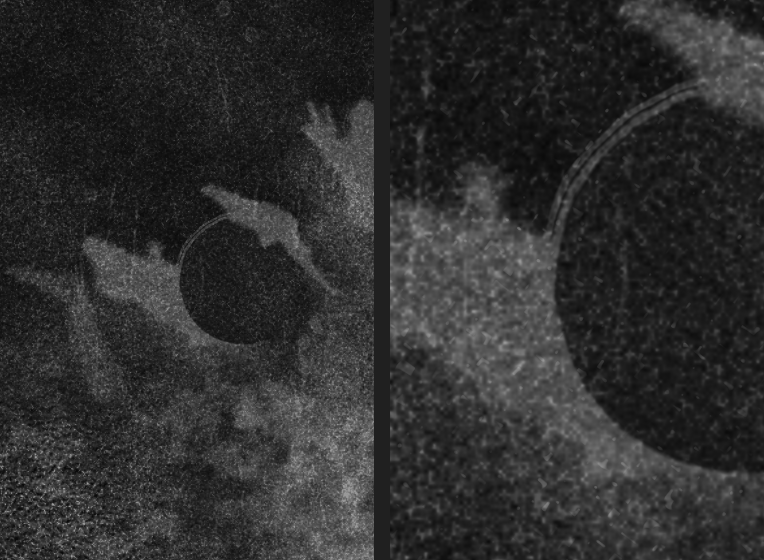
Left, the full canvas; right, a detail of the centre.
Give the GLSL for this texture, as a Shadertoy shader.

```glsl
float hash(vec2 p) {
    vec3 q = fract(vec3(p.xyx) * 0.1031);
    q += dot(q, q.yzx + 33.33);
    return fract((q.x + q.y) * q.z);
}

float noise(vec2 p) {
    vec2 i = floor(p), f = fract(p);
    f = f * f * (3.0 - 2.0 * f);
    return mix(mix(hash(i), hash(i + vec2(1, 0)), f.x),
               mix(hash(i + vec2(0, 1)), hash(i + vec2(1, 1)), f.x), f.y);
}

float fbm(vec2 p) {
    float sum = 0.0, gain = 0.5;
    for (int i = 0; i < 5; i++) {
        sum += gain * noise(p);
        p = mat2(1.6, 1.2, -1.2, 1.6) * p + 17.3;
        gain *= 0.5;
    }
    return sum / 0.97;
}

// Capsule whose radius runs from ra to rb
float taper(vec2 p, vec2 a, vec2 b, float ra, float rb) {
    float t = clamp(dot(p - a, b - a) / dot(b - a, b - a), 0.0, 1.0);
    return length(p - mix(a, b, t)) - mix(ra, rb, t);
}

float join(float a, float b) {
    float h = max(0.014 - abs(a - b), 0.0) / 0.014;
    return min(a, b) - h * h * 0.0035;
}

float leftSplash(vec2 p) {
    float d = taper(p, vec2(0.165, 0.56), vec2(0.22, 0.51), 0.022, 0.046);
    d = join(d, taper(p, vec2(0.21, 0.51), vec2(0.31, 0.475), 0.042, 0.052));
    d = join(d, taper(p, vec2(0.31, 0.475), vec2(0.36, 0.41), 0.050, 0.026));
    d = join(d, taper(p, vec2(0.36, 0.41), vec2(0.425, 0.384), 0.025, 0.007));
    return join(d, taper(p, vec2(0.276, 0.560), vec2(0.28, 0.52), 0.014, 0.010));
}

float upperSplash(vec2 p) {
    float d = taper(p, vec2(0.376, 0.661), vec2(0.423, 0.628), 0.012, 0.022);
    d = join(d, taper(p, vec2(0.423, 0.628), vec2(0.495, 0.602), 0.019, 0.027));
    d = join(d, taper(p, vec2(0.495, 0.602), vec2(0.547, 0.538), 0.030, 0.014));
    d = join(d, taper(p, vec2(0.547, 0.538), vec2(0.60, 0.478), 0.012, 0.006));
    return join(d, taper(p, vec2(0.475, 0.572), vec2(0.50, 0.59), 0.014, 0.020));
}

float rightSplash(vec2 p) {
    float d = taper(p, vec2(0.553, 0.810), vec2(0.57, 0.765), 0.009, 0.010);
    d = join(d, taper(p, vec2(0.580, 0.808), vec2(0.587, 0.76), 0.007, 0.009));
    d = join(d, taper(p, vec2(0.55, 0.768), vec2(0.65, 0.69), 0.010, 0.045));
    return join(d, taper(p, vec2(0.648, 0.795), vec2(0.675, 0.64), 0.030, 0.055));
}

void mainImage(out vec4 fragColor, in vec2 fragCoord) {
    vec2 p = fragCoord / iResolution.y;
    float cloud = fbm(p * 8.0 + 3.0), mottle = fbm(p * 32.0);
    vec2 warp = vec2(fbm(p * 30.0 + 40.0), fbm(p * 30.0 + 80.0)) - 0.5;
    vec2 q = p + warp * 0.024;

    // Worn ground: dark above, paler below and to the right
    float low = smoothstep(0.50, 0.26, p.y + (cloud - 0.5) * 0.2);
    float right = smoothstep(0.44, 0.64, p.x + (cloud - 0.5) * 0.2)
                * smoothstep(0.86, 0.66, p.y);
    float tone = 0.095 + 0.065 * low + 0.115 * right + 0.13 * (cloud - 0.5);
    tone += 0.10 * (mottle - 0.5) * (0.35 + low + right);
    tone += 0.02 * smoothstep(0.15, 0.3, p.x) * smoothstep(0.6, 0.9, p.y);
    float patchy = smoothstep(0.41, 0.46, p.x + (mottle - 0.5) * 0.14)
                 * smoothstep(0.33, 0.27, p.y + (cloud - 0.5) * 0.2);
    tone += 0.10 * patchy * (0.2 + mottle);
    float worn = smoothstep(0.50, 0.64, fbm(p * 11.0 + 60.0) + 0.25 * (mottle - 0.5));
    tone += 0.075 * worn * low;
    tone = max(tone, 0.075);

    // Faint curved smear on the left
    float smear = join(taper(q, vec2(0.02, 0.518), vec2(0.13, 0.482), 0.008, 0.026),
                       taper(q, vec2(0.13, 0.482), vec2(0.185, 0.31), 0.026, 0.032));
    tone = mix(tone, 0.17 + 0.14 * mottle, 0.85 * smoothstep(0.008, -0.012, smear));

    // Spills and the disc left by a round base
    float left = leftSplash(q);
    tone += 0.09 * smoothstep(0.09, 0.0, left) * smoothstep(0.52, 0.42, p.y);
    tone = mix(tone, 0.22 + 0.20 * mottle, smoothstep(0.006, -0.012, left));
    tone = mix(tone, 0.25 + 0.16 * cloud, smoothstep(0.005, -0.010, rightSplash(q)));
    vec2 c = p - vec2(0.434, 0.498);
    float radius = length(c) + (mottle - 0.5) * 0.006;
    float shade = taper(q, vec2(0.50, 0.51), vec2(0.535, 0.44), 0.035, 0.025);
    tone = mix(tone, 0.095, 0.8 * smoothstep(0.02, -0.015, shade));
    tone = mix(tone, 0.12 + 0.10 * (cloud - 0.5), smoothstep(0.115, 0.111, radius)
                     * smoothstep(0.125, 0.07, c.x));
    float arc = smoothstep(0.035, -0.02, c.x) * smoothstep(-0.115, -0.06, c.y);
    float rim = smoothstep(0.004, 0.001, abs(radius - 0.116))
              + 0.7 * smoothstep(0.003, 0.001, abs(radius - 0.122));
    tone = mix(tone, 0.32, 0.75 * min(rim, 1.0) * arc);
    tone = mix(tone, 0.22 + 0.20 * mottle, smoothstep(0.005, -0.007, upperSplash(q)));

    // Drip and small spots
    float drip = min(taper(q, vec2(0.54, 0.39), vec2(0.553, 0.23), 0.004, 0.003),
                     taper(q, vec2(0.563, 0.42), vec2(0.567, 0.405), 0.012, 0.010));
    tone = mix(tone, 0.32, 0.7 * smoothstep(0.005, -0.004, drip));
    for (float i = 0.0; i < 3.0; i++) {
        vec2 spot = vec2(0.397 + 0.052 * i, 0.985 - 0.05 * i);
        if (i > 1.5) spot = vec2(0.159, 0.65);
        float d = length(q - spot) - 0.010;
        tone += 0.08 * smoothstep(0.006, 0.0, abs(d)) + 0.04 * smoothstep(0.0, -0.008, d);
    }

    // Broken, nearly vertical scratches
    for (float i = 0.0; i < 24.0; i++) {
        vec2 mid = vec2(hash(vec2(i, 3.0)) * 0.67, hash(vec2(i, 9.0)));
        float slant = (hash(vec2(i, 21.0)) - 0.5) * 0.4;
        float x = p.x - mid.x - slant * (p.y - mid.y) - warp.x * 0.016;
        float span = smoothstep(0.12, 0.04, abs(p.y - mid.y));
        float broken = smoothstep(0.35, 0.7, noise(p * vec2(90.0, 60.0) + i * 7.0));
        tone += 0.09 * span * broken * smoothstep(0.004, 0.0004, abs(x));
    }

    // Fine leather grain, coarser at the lower left
    float coarse = smoothstep(0.34, 0.14, p.y + (cloud - 0.5) * 0.2)
                 * smoothstep(0.40, 0.10, p.x);
    vec2 turned = mat2(0.8, 0.6, -0.6, 0.8) * p;
    float pebble = noise(turned * 165.0) - noise(turned * 165.0 + vec2(0.6, -0.4));
    float fine = noise(turned * 270.0 + 9.0) + noise(p * 430.0) - 1.0;
    float rough = 0.5 + 0.9 * cloud;
    float grain = fine * 0.62 * rough + pebble * (0.22 + 0.75 * coarse);
    tone *= 1.0 + grain * mix(1.0, 0.62, smoothstep(0.18, 0.32, tone));
    tone += (0.16 + 0.25 * coarse) * rough * pow(max(fine, 0.0), 2.0);
    tone += 0.20 * smoothstep(0.84, 0.98, noise(turned * 240.0 + 50.0)) * mottle;

    fragColor = vec4(vec3(clamp(tone, 0.04, 0.6)), 1.0);
}
```
